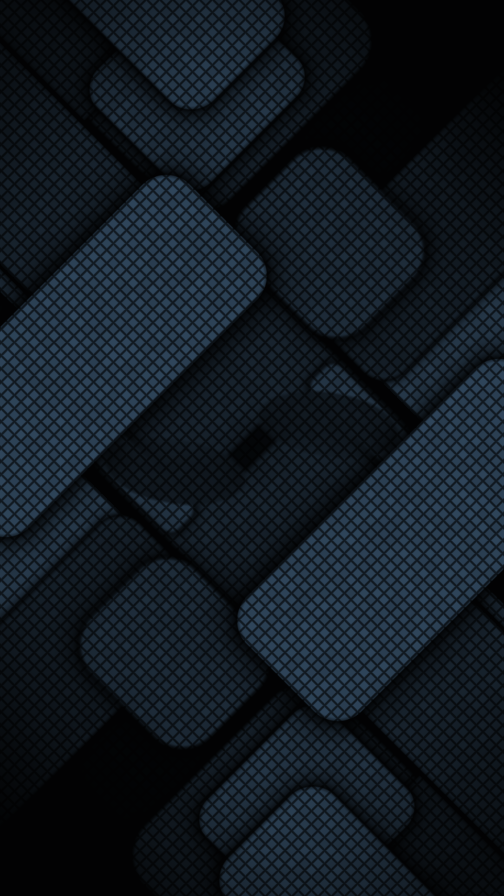
This background is drawn by a WebGL 2 fragment shader. Its source:

```glsl
#version 300 es
precision highp float;
// Dark blue overlapping rounded cards on a diagonal, covered by a fine tile weave.

#define UNITS 768.0                    // design units per canvas height
#define TILE 8.0                       // weave pitch in design units
#define LINE_DEPTH 0.62                // darkness of the weave lines
#define GRAIN 0.14                     // tone variation between tiles
#define HUE vec3(0.52, 0.765, 1.0)     // shared steel-blue hue
#define BLACK vec3(0.010, 0.016, 0.022)

uniform vec2 u_resolution;
out vec4 fragColor;

float hash(vec2 p) {
  return fract(sin(dot(p, vec2(127.1, 311.7))) * 43758.5453);
}

// Signed distance to a rounded box given as (min.xy, max.xy)
float roundedBox(vec2 p, vec4 box, float radius) {
  vec2 d = abs(p - 0.5 * (box.xy + box.zw)) - 0.5 * (box.zw - box.xy) + radius;
  return length(max(d, 0.0)) + min(max(d.x, d.y), 0.0) - radius;
}

// Paint a card and its half-turn twin, each with a soft shadow and dark rim
void card(inout vec3 col, vec2 p, vec4 box, float radius, float tone, float blur, float shadow) {
  float px = UNITS / u_resolution.y;
  for (float turn = -1.0; turn < 2.0; turn += 2.0) {
    float d = roundedBox(p * turn, box, radius);
    col *= 1.0 - 0.9 * exp(-max(d, 0.0) / shadow);
    float rim = 1.0 - 0.4 * smoothstep(-3.5, 0.0, d);
    float edge = px * 0.7 + blur;
    col = mix(col, HUE * tone * rim, 1.0 - smoothstep(-edge, edge, d));
  }
}

// Dark leaf shapes and the black slot around the middle
void centerDetail(inout vec3 col, vec2 xy, vec2 p) {
  for (float turn = -1.0; turn < 2.0; turn += 2.0) {
    vec2 q = xy * turn - vec2(66.0, 20.0);
    q.y += 0.12 * q.x;
    float leaf = length(q / vec2(60.0, 28.0));
    float below = smoothstep(-34.0, 0.0, q.y);
    float mask = 1.0 - smoothstep(0.93, 1.06, leaf);
    col = mix(col, HUE * 0.105, mask * mix(0.45, 0.95, below));
  }
  float slot = roundedBox(p, vec4(-18.0, -10.0, 18.0, 10.0), 1.0);
  col *= 1.0 - 0.35 * exp(-max(slot, 0.0) / 14.0);
  col = mix(col, BLACK, 0.9 * (1.0 - smoothstep(-3.0, 4.0, slot)));
}

// Crossed dark lines, with a slightly different tone on each tile
float weave(vec2 p) {
  vec2 cell = p / TILE;
  vec2 toLine = (0.5 - abs(fract(cell) - 0.5)) * TILE;
  float px = UNITS / u_resolution.y;
  vec2 line = 1.0 - smoothstep(vec2(0.2), vec2(1.0 + px * 0.8), toLine);
  float grain = 1.0 + GRAIN * (hash(floor(cell)) - 0.5);
  return grain * 1.16 * (1.0 - LINE_DEPTH * max(line.x, line.y));
}

void main() {
  vec2 xy = (gl_FragCoord.xy - 0.5 * u_resolution) / u_resolution.y * UNITS;
  vec2 p = vec2(xy.x + xy.y, xy.y - xy.x) * 0.70711; // along, across the diagonal
  vec3 col = BLACK;

  // Middle field and the light slivers beside it
  card(col, p, vec4(-107.0, -95.0, 107.0, 95.0), 4.0, 0.160, 2.0, 3.0);
  card(col, p, vec4(68.0, -95.0, 105.0, 6.0), 12.0, 0.230, 4.0, 4.0);
  centerDetail(col, xy, p);

  // Side panels and the soft inner cards
  card(col, p, vec4(119.0, -150.0, 600.0, -20.0), 3.0, 0.275, 0.5, 6.0);
  card(col, p, vec4(114.0, -46.0, 600.0, 78.0), 24.0, 0.135, 1.0, 5.0);
  card(col, p, vec4(108.0, 5.0, 234.0, 150.0), 34.0, 0.185, 2.0, 9.0);

  // Stack in the outer corners
  card(col, p, vec4(100.0, 164.0, 330.0, 600.0), 36.0, 0.150, 1.5, 6.0);
  card(col, p, vec4(96.0, 300.0, 190.0, 600.0), 1.0, 0.150, 0.5, 3.0);
  card(col, p, vec4(112.0, 186.0, 264.0, 323.0), 24.0, 0.235, 0.3, 9.0);
  card(col, p, vec4(160.0, 234.0, 290.0, 600.0), 28.0, 0.265, 0.3, 10.0);
  card(col, p, vec4(-58.0, 200.0, -44.0, 600.0), 1.0, 0.200, 0.3, 4.0);
  card(col, p, vec4(-41.0, 200.0, 93.0, 600.0), 1.0, 0.165, 0.3, 5.0);

  // The two large front cards
  card(col, p, vec4(-212.0, 87.0, 122.0, 226.0), 29.0, 0.285, 0.2, 13.0);

  // Weave, then fall-off toward the corners
  col *= weave(p);
  col *= 1.0 - 0.95 * smoothstep(190.0, 420.0, abs(p.x));
  col *= 1.0 - 0.65 * smoothstep(220.0, 430.0, abs(p.y));
  fragColor = vec4(max(col, BLACK * 0.6), 1.0);
}
```
